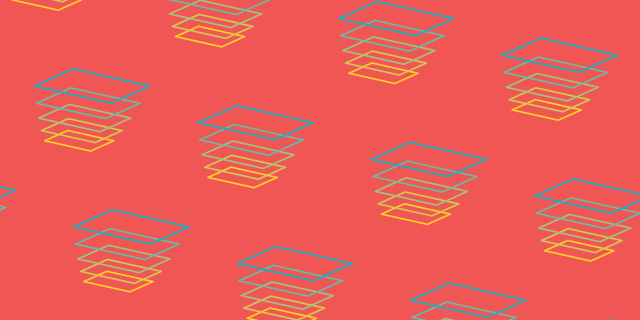
This pattern is drawn by a Shadertoy shader. Its source:

```glsl
// Stacks of five shrinking parallelogram outlines, teal to yellow, on coral.
// The stacks sit on a slanted lattice with a slight stagger between rows and
// columns; each outline is a distance to line segments with smoothed edges.

// Lengths are in design units: the canvas is VIEW_HEIGHT units high, y down.
const float VIEW_HEIGHT = 384.0;
const vec2 ORIGIN = vec2(109.7, 103.3);    // centre of the top outline, cell (0,0)
const vec2 COLUMN_STEP = vec2(202.0, 44.0);
const vec2 ROW_STEP = vec2(43.0, 169.0);
const float COLUMN_STAGGER = 3.0;
const float ROW_STAGGER = -2.0;

const int LAYERS = 5;
const vec2 RIGHT_CORNER = vec2(69.0, 0.0); // half diagonals of the largest outline
const vec2 TOP_CORNER = vec2(-23.0, -20.5);
const float SHRINK = 0.1;                  // size lost per layer
const vec2 DROP = vec2(-5.1, 22.0);        // layer offset, linear part
const vec2 DROP_EASE = vec2(0.3, -1.4);    // layer offset, quadratic part
const vec2 STACK_MIDDLE = vec2(-8.0, 33.0);
const float HALF_LINE = 1.0;

const vec3 CORAL = vec3(0.94, 0.34, 0.33);
const vec3 TEAL = vec3(0.06, 0.70, 0.78);
const vec3 YELLOW = vec3(1.00, 0.81, 0.15);
const vec3 BLEND_CURVE = vec3(0.7, 1.0, 1.15);

float segmentDistance(vec2 p, vec2 a, vec2 b) {
    vec2 ab = b - a;
    float t = clamp(dot(p - a, ab) / dot(ab, ab), 0.0, 1.0);
    return length(p - a - ab * t);
}

// Outline with corners +-u and +-v; opposite edges mirror through the centre.
float outlineDistance(vec2 p, vec2 u, vec2 v) {
    float upper = min(segmentDistance(p, u, v), segmentDistance(p, v, -u));
    float lower = min(segmentDistance(-p, u, v), segmentDistance(-p, v, -u));
    return min(upper, lower);
}

// +1 for even, -1 for odd
float parity(float n) {
    return 1.0 - 2.0 * mod(n, 2.0);
}

vec2 stackPosition(vec2 cell) {
    float stagger = COLUMN_STAGGER * parity(cell.x) + ROW_STAGGER * parity(cell.y);
    return ORIGIN + cell.x * COLUMN_STEP + cell.y * ROW_STEP + vec2(stagger, 0.0);
}

// Paint from the smallest outline up, so the largest lies on top.
vec3 paintStack(vec3 color, vec2 p, float pixel) {
    for (int i = LAYERS - 1; i >= 0; i--) {
        float k = float(i);
        float size = 1.0 - SHRINK * k;
        vec2 center = DROP * k + DROP_EASE * k * k;
        float d = outlineDistance(p - center, RIGHT_CORNER * size, TOP_CORNER * size);
        float coverage = clamp(0.5 + (HALF_LINE - d) / pixel, 0.0, 1.0);
        vec3 blend = pow(vec3(k / float(LAYERS - 1)), BLEND_CURVE);
        color = mix(color, mix(TEAL, YELLOW, blend), coverage);
    }
    return color;
}

void mainImage(out vec4 fragColor, in vec2 fragCoord) {
    float pixel = VIEW_HEIGHT / iResolution.y;
    vec2 p = fragCoord * pixel;
    p.y = VIEW_HEIGHT - p.y;

    // Nearest lattice cell and its neighbours
    mat2 lattice = mat2(COLUMN_STEP, ROW_STEP);
    vec2 nearest = floor(inverse(lattice) * (p - ORIGIN - STACK_MIDDLE) + 0.5);

    vec3 color = CORAL;
    for (int y = -1; y <= 1; y++) {
        for (int x = -1; x <= 1; x++) {
            vec2 cell = nearest + vec2(float(x), float(y));
            color = paintStack(color, p - stackPosition(cell), pixel);
        }
    }
    fragColor = vec4(color, 1.0);
}
```
